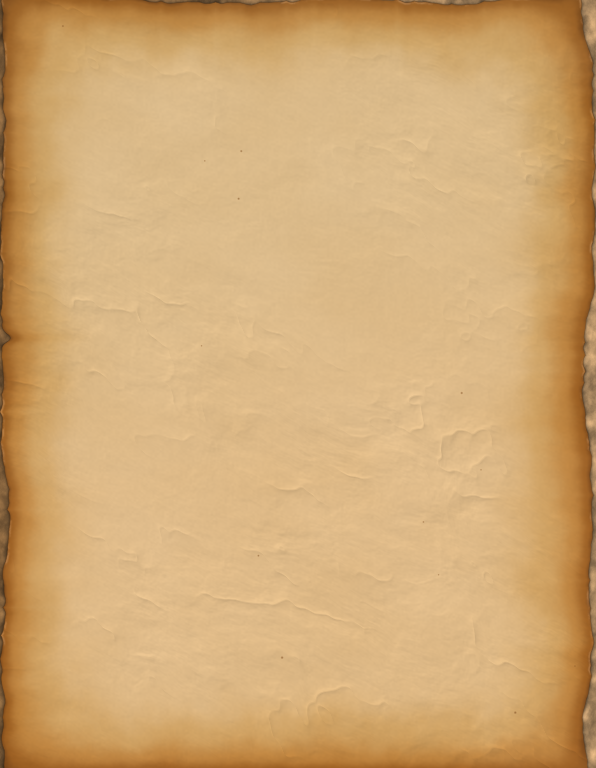
Write a Shadertoy shader that draws this texture.

```glsl
// Aged parchment with scorched borders and torn edges over a brown backing.
// Border distances drive a burn ramp; warped noise is lit as relief for soft
// crumples and sparse sharp folds, and a hashed grid scatters the specks.

float hash(vec2 p) {
    return fract(sin(dot(p, vec2(127.1, 311.7))) * 43758.545);
}

float noise(vec2 p) {
    vec2 i = floor(p), f = fract(p);
    f = f * f * (3.0 - 2.0 * f);
    return mix(mix(hash(i), hash(i + vec2(1, 0)), f.x),
               mix(hash(i + vec2(0, 1)), hash(i + vec2(1, 1)), f.x), f.y);
}

float fbm(vec2 p) {
    float sum = 0.0, amp = 0.5;
    for (int i = 0; i < 5; i++) {
        sum += amp * noise(p);
        p = mat2(0.8, 0.6, -0.6, 0.8) * p * 2.03 + 7.3;
        amp *= 0.5;
    }
    return sum;
}

float bump(float x, float center, float width) {
    float d = (x - center) / width;
    return exp(-d * d);
}

// Height of the crumpled sheet: soft dents plus sparse, short, sharp folds
float creases(vec2 p) {
    vec2 q = vec2(p.x + 0.2 * p.y, p.y + 0.3 * p.x);
    q += 0.09 * (vec2(fbm(p * 6.0), fbm(p * 6.0 + 31.0)) - 0.5);
    float dents = fbm(q * vec2(17.0, 25.0));
    float line = abs(noise(q * vec2(13.0, 24.0) + 11.0) + 0.35 * noise(q * 62.0) - 0.67);
    float broken = smoothstep(0.45, 0.75, noise(q * vec2(17.0, 23.0) + 40.0));
    return dents + 0.35 * broken * exp(-line * 9.0);
}

// Jagged offset along a border: slow swells plus small sharp nicks
float tear(float t, float seed) {
    float nicks = abs(2.0 * noise(vec2(t * 55.0, seed + 8.0)) - 1.0);
    return fbm(vec2(t * 24.0, seed)) - 0.48 + 0.3 * (nicks - 0.5);
}

// Distance inside the torn outline: left, right, bottom, top
vec4 borderDistances(vec2 p, float width) {
    float v = 1.0 - p.y;
    float left = 0.004 + 0.012 * tear(v, 2.0)
               + 0.012 * bump(v, 0.44, 0.008) + 0.006 * bump(v, 0.68, 0.07);
    float right = 0.004 + 0.018 * bump(v, 0.0, 0.065)
                + 0.012 * bump(v, 0.49, 0.09) + 0.004 * bump(v, 0.76, 0.08)
                + 0.017 * bump(v, 0.95, 0.05) + 0.010 * tear(v, 9.0);
    float top = -0.004 + 0.009 * bump(p.x, 0.28, 0.1)
              + 0.009 * bump(p.x, 0.57, 0.08) + 0.008 * tear(p.x, 5.0);
    return vec4(p.x - left, width - right - p.x, p.y + 0.006, v - top);
}

vec3 burnRamp(float burn) {
    vec3 c = mix(vec3(0.866, 0.728, 0.535), vec3(0.81, 0.64, 0.40), smoothstep(0.015, 0.25, burn));
    c = mix(c, vec3(0.74, 0.52, 0.26), smoothstep(0.2, 0.58, burn));
    c = mix(c, vec3(0.61, 0.38, 0.15), smoothstep(0.53, 0.9, burn));
    return mix(c, vec3(0.43, 0.25, 0.10), smoothstep(0.87, 1.1, burn));
}

// Tiny brown flecks, one possible per cell
float specks(vec2 p, float px) {
    vec2 q = p * 17.0, cell = floor(q);
    float pick = hash(cell + 3.0);
    vec2 center = 0.2 + 0.6 * vec2(hash(cell + 17.0), hash(cell + 41.0));
    float radius = mix(0.0005, 0.0013, hash(cell + 59.0));
    float d = length(q - cell - center) / 17.0;
    return step(0.95, pick) * (1.0 - smoothstep(radius - px, radius + px, d));
}

void mainImage(out vec4 fragColor, in vec2 fragCoord) {
    vec2 p = fragCoord / iResolution.y;
    float width = iResolution.x / iResolution.y;
    float px = 1.0 / iResolution.y;

    // Scorching, mottled along the borders
    vec4 edge = borderDistances(p, width);
    float uneven = 0.72 + 0.56 * fbm(p * 12.0 + 4.0);
    vec4 scorch = exp(-max(edge, 0.0) / (vec4(0.036, 0.042, 0.037, 0.037) * uneven));
    float burn = 1.0 - (1.0 - scorch.x) * (1.0 - scorch.y) * (1.0 - scorch.z) * (1.0 - scorch.w);
    burn += 0.18 * (fbm(p * 28.0 + 20.0) - 0.48) * smoothstep(0.0, 0.3, burn);
    vec3 paper = burnRamp(burn);

    // Broad tint: cooler upper left, warmer below, faint blotches
    float warm = smoothstep(0.8, 0.3, p.y + 0.15 * (0.4 - p.x));
    paper += mix(vec3(-0.008, 0.003, 0.006), vec3(0.006, 0.0, -0.004), warm);
    paper += vec3(0.03, 0.04, 0.055) * (fbm(p * vec2(9.0, 13.0) + 50.0) - 0.48);

    // Wrinkles lit from the upper left in uneven patches, then grain and specks
    float relief = creases(p) - creases(p + vec2(-0.0018, 0.0026));
    float patches = mix(0.2, 0.42, smoothstep(0.35, 0.6, fbm(p * 5.0 + 70.0)));
    paper *= 1.0 + clamp(relief * patches, -0.075, 0.06);
    paper *= 1.0 + 0.018 * (noise(p * 330.0) - 0.5);
    paper = mix(paper, vec3(0.50, 0.31, 0.14), 0.6 * specks(p, px));

    // Layered backing: brown at the left, pale and fibrous at the right
    float fiber = fbm(p * vec2(75.0, 60.0));
    vec3 backing = mix(vec3(0.50, 0.37, 0.23), vec3(0.70, 0.56, 0.40),
                       smoothstep(0.05, width - 0.05, p.x));
    backing *= 0.5 + fiber;

    // Torn outline: thin shadow on the backing, pale broken fibres on the rim
    float inside = min(min(edge.x, edge.y), min(edge.z, edge.w));
    backing *= 1.0 - 0.45 * exp(min(inside, 0.0) / 0.0018);
    float frayed = smoothstep(0.52, 0.72, fbm(p * 40.0 + 90.0));
    paper += 0.12 * frayed * bump(inside, 0.0015, 0.0016);
    fragColor = vec4(mix(backing, paper, smoothstep(-px, px, inside)), 1.0);
}
```
